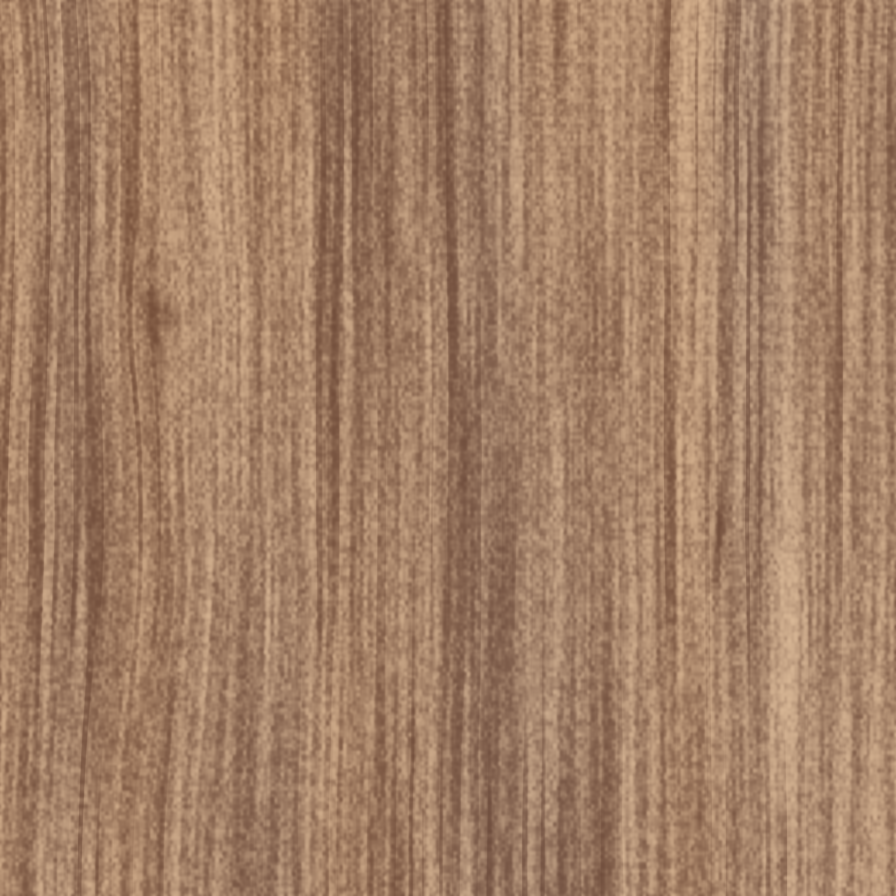
Give the GLSL for this texture, as a WebGL 2 fragment shader.

```glsl
#version 300 es
precision highp float;
// Brown wood veneer with upright grain, soft bands, fine dark lines and a small knot.

#define MEAN_COLOR vec3(0.647, 0.507, 0.401)
#define TONE_COLOR vec3(0.130, 0.132, 0.112)
#define TINT_COLOR vec3(0.011, -0.003, -0.017)
#define KNOT_POS vec2(0.183, 0.650)
#define KNOT_SIZE vec2(0.015, 0.042)
#define STREAK_POS vec2(0.803, 0.400)
#define HEART_X 0.418
#define BAND_GAIN 0.42
#define FIBRE_GAIN 0.58
#define LINE_GAIN 1.0
#define SPECKLE_GAIN 0.62

uniform vec2 u_resolution;
out vec4 fragColor;

float hash(vec2 p) {
    return fract(sin(dot(p, vec2(127.1, 311.7))) * 43758.5453);
}

// Smooth value noise in -1..1
float noise(vec2 p) {
    vec2 cell = floor(p);
    vec2 f = fract(p);
    f = f * f * (3.0 - 2.0 * f);
    float low = mix(hash(cell), hash(cell + vec2(1.0, 0.0)), f.x);
    float high = mix(hash(cell + vec2(0.0, 1.0)), hash(cell + vec2(1.0, 1.0)), f.x);
    return 2.0 * mix(low, high, f.y) - 1.0;
}

float blob(vec2 p, vec2 size) {
    vec2 q = p / size;
    return exp(-dot(q, q));
}

// Bend the upright grain: slight drift, stronger at the left, and a bulge at the knot
vec2 bendGrain(vec2 uv) {
    float drift = mix(0.016, 0.003, smoothstep(0.16, 0.34, uv.x));
    drift += 0.006 * smoothstep(0.75, 0.85, uv.x);
    float shift = drift * noise(vec2(uv.x * 4.0, uv.y * 2.4) + 7.0);
    shift += 0.0008 * noise(vec2(uv.x * 30.0, uv.y * 12.0));
    vec2 fromKnot = uv - KNOT_POS;
    shift -= 0.4 * fromKnot.x * blob(fromKnot, vec2(0.05, 0.11));
    return vec2(uv.x + shift, uv.y);
}

// Broad soft bands, with one darker heart band that starts at a crisp edge
float bands(vec2 g) {
    float tone = noise(vec2(g.x * 9.0 + 3.7, g.y * 0.7));
    tone += 0.9 * noise(vec2(g.x * 30.0 + 41.0, g.y * 0.9));
    float side = g.x - HEART_X;
    float heart = smoothstep(-0.003, 0.004, side) * exp(-max(side, 0.0) * 28.0);
    return tone - 1.6 * heart * (0.8 + 0.4 * noise(vec2(g.x * 60.0, g.y * 3.0)));
}

// Fibres at three widths, the thinnest the strongest
float fibres(vec2 g) {
    float tone = 0.0;
    float amount = 0.75;
    vec2 scale = vec2(78.0, 1.3);
    for (int i = 0; i < 3; i++) {
        tone += amount * noise(g * scale + 19.0 * float(i));
        scale *= vec2(1.6, 2.2);
        amount *= 1.22;
    }
    return tone;
}

// Thin dark lines that gather in patches and fade along their length
float darkLines(vec2 g) {
    float patches = smoothstep(-0.6, 0.5, noise(vec2(g.x * 8.0 + 11.0, g.y * 1.5)));
    float line = smoothstep(0.2, 0.7, noise(vec2(g.x * 150.0 + 5.0, g.y * 2.2)));
    return line * patches;
}

// Dark knot core and a slim tapered streak
float marks(vec2 uv, vec2 g) {
    float ragged = 0.8 + 0.5 * noise(vec2(g.x * 150.0, g.y * 45.0));
    vec2 d = uv - KNOT_POS;
    float knot = blob(d, KNOT_SIZE) + 0.3 * blob(d, KNOT_SIZE * 2.2);
    vec2 s = uv - STREAK_POS;
    s.x -= 0.06 * s.y;
    float streak = blob(s, vec2(0.005, 0.055));
    return ragged * (1.8 * knot + 2.2 * streak);
}

void main() {
    vec2 uv = gl_FragCoord.xy / u_resolution;
    vec2 g = bendGrain(uv);

    float tone = BAND_GAIN * bands(g) + FIBRE_GAIN * fibres(g);
    tone -= LINE_GAIN * (darkLines(g) - 0.14);
    tone -= marks(uv, g);

    // Fine surface speckle, partly drawn out along the grain
    tone += SPECKLE_GAIN * noise(uv * vec2(260.0, 150.0));
    tone += 0.6 * SPECKLE_GAIN * noise(uv * vec2(210.0, 250.0) + 53.0);

    // Keep the extremes soft, then drift between golden and greyish brown
    tone = 0.04 + 1.8 * tanh(tone / 1.9);
    float tint = noise(vec2(g.x * 13.0 + 2.0, g.y * 0.8)) + 0.8 * (0.5 - uv.x);
    fragColor = vec4(MEAN_COLOR + TONE_COLOR * tone + TINT_COLOR * tint, 1.0);
}
```
